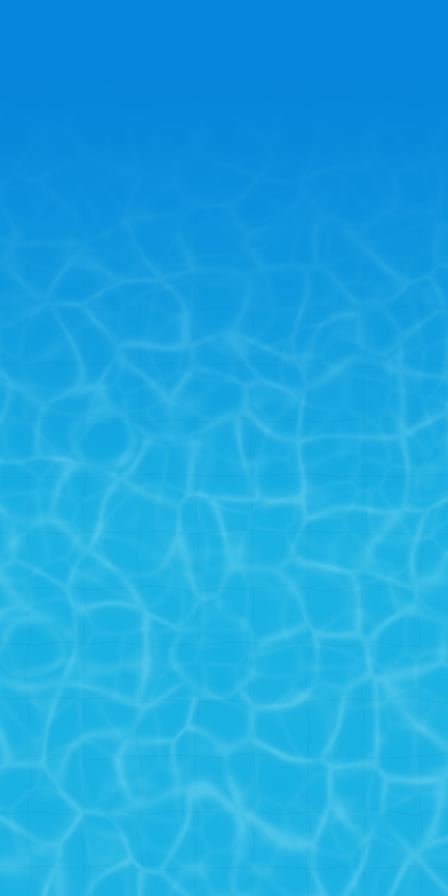
Write a WebGL 1 fragment shader that draws this texture.

```glsl
precision highp float;
uniform vec2 u_resolution;

vec2 hash2(vec2 p) {
  vec2 q = vec2(dot(p, vec2(127.1, 311.7)), dot(p, vec2(269.5, 183.3)));
  return fract(sin(q) * 43758.55);
}

float cornerSlope(vec2 cell, vec2 corner, vec2 f) {
  return dot(hash2(cell + corner) * 2.0 - 1.0, f - corner);
}

float gradientNoise(vec2 p) {
  vec2 cell = floor(p);
  vec2 f = fract(p);
  vec2 w = f * f * f * (f * (f * 6.0 - 15.0) + 10.0);
  float low = mix(cornerSlope(cell, vec2(0.0), f), cornerSlope(cell, vec2(1.0, 0.0), f), w.x);
  float high = mix(cornerSlope(cell, vec2(0.0, 1.0), f), cornerSlope(cell, vec2(1.0), f), w.x);
  return mix(low, high, w.y);
}

vec2 warp(vec2 p, float scale, float amount) {
  vec2 q = p * scale;
  return p + amount * vec2(gradientNoise(q), gradientNoise(q + 37.2));
}

// Gap between the two nearest scattered cell centres: zero on cell walls
float cellGap(vec2 p) {
  vec2 cell = floor(p);
  vec2 f = fract(p);
  float nearest = 8.0;
  float second = 8.0;
  for (int j = -1; j <= 1; j++) {
    for (int i = -1; i <= 1; i++) {
      vec2 offset = vec2(float(i), float(j));
      float d = length(offset + 0.1 + 0.8 * hash2(cell + offset) - f);
      second = min(second, max(nearest, d));
      nearest = min(nearest, d);
    }
  }
  return second - nearest;
}

// Bright filaments with a wide, faint halo
float causticWeb(vec2 p, float scale, float thickness) {
  float gap = cellGap(warp(p, 5.0, 0.11) * scale);
  float core = exp(-pow(gap / thickness, 2.0));
  float halo = exp(-gap / (thickness * 2.2));
  return 0.6 * core + 0.4 * halo;
}

// Calm disc enclosed by a soft bright rim
float calmPool(float web, vec2 p, vec2 center, float radius) {
  float d = length(warp(p, 9.0, 0.035) - center);
  float rim = 0.65 * exp(-pow((d - radius) / 0.014, 2.0));
  float inside = 1.0 - smoothstep(radius, radius * 1.3, d);
  return mix(web, rim, inside);
}

float glow(vec2 p, vec2 center, vec2 size) {
  vec2 q = (warp(p, 12.0, 0.03) - center) / size;
  return exp(-dot(q, q));
}

// Thin grout lines seen through the moving surface
float tileLines(vec2 p, float count, float width) {
  vec2 q = warp(p, 10.0, 0.018) * count;
  vec2 d = abs(fract(q) - 0.5);
  vec2 line = 1.0 - smoothstep(vec2(0.0), vec2(width), d);
  return max(line.x, line.y);
}

vec3 waterColor(float height) {
  vec3 deep = vec3(0.025, 0.525, 0.855);
  vec3 middle = vec3(0.055, 0.605, 0.870);
  vec3 shallow = vec3(0.085, 0.690, 0.885);
  vec3 color = mix(shallow, middle, smoothstep(0.36, 0.70, height));
  return mix(color, deep, smoothstep(0.62, 0.93, height));
}

void main() {
  vec2 uv = gl_FragCoord.xy / u_resolution;
  vec2 p = gl_FragCoord.xy / u_resolution.x;

  // Cells flatten a little with distance
  vec2 plane = vec2(p.x, p.y * (0.86 + 0.10 * p.y));
  float web = causticWeb(plane, 7.2, 0.13);
  web = calmPool(web, p, vec2(0.234, 1.023), 0.066);
  web = calmPool(web, p, vec2(0.846, 1.263), 0.050);
  web = calmPool(web, p, vec2(0.480, 0.540), 0.088);
  web = calmPool(web, p, vec2(0.070, 0.555), 0.068);

  // Uneven brightness and a second, fainter sheet of light
  float patches = gradientNoise(p * vec2(7.0, 9.0) + 11.0);
  float light = web * (0.72 + 0.9 * patches);
  light += 0.28 * causticWeb(plane + 4.3, 10.5, 0.16);
  light += 0.30 * smoothstep(0.08, 0.45, gradientNoise(warp(p, 8.0, 0.05) * vec2(11.0, 15.0)));

  light += 0.65 * glow(p, vec2(0.443, 0.234), vec2(0.034, 0.026));
  light += 0.55 * glow(p, vec2(0.443, 0.060), vec2(0.038, 0.025));
  light += 0.50 * glow(p, vec2(0.534, 0.763), vec2(0.025, 0.036));
  light += 0.40 * glow(p, vec2(0.247, 0.138), vec2(0.040, 0.016));
  light += 0.35 * glow(p, vec2(0.520, 1.245), vec2(0.045, 0.030));

  float fade = 1.0 - smoothstep(0.38, 0.93, uv.y);
  vec3 color = waterColor(uv.y);
  color *= 1.0 - 0.035 * fade * tileLines(p, 8.0, 0.025);
  color = mix(color, vec3(0.43, 0.82, 0.93), clamp(light, 0.0, 1.15) * 0.52 * fade);
  gl_FragColor = vec4(color, 1.0);
}
```
